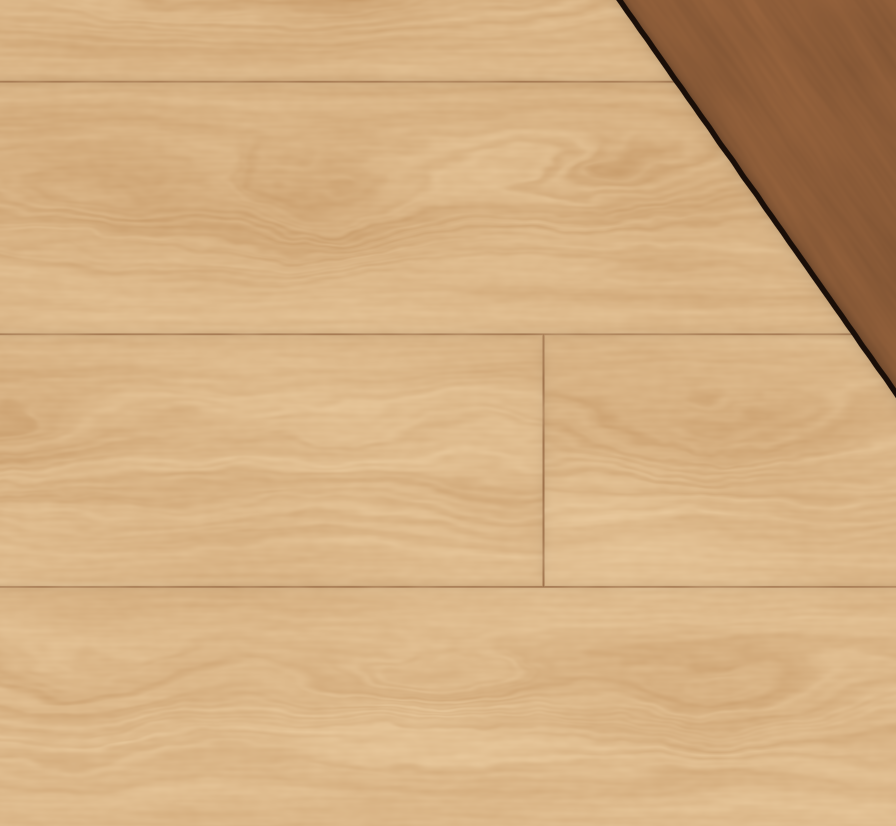
This texture is drawn by a WebGL 2 fragment shader. Its source:

```glsl
#version 300 es
precision highp float;
// Pale oak floor planks in staggered rows, crossed at the upper right by a dark
// wooden panel with a black edge. The grain is noise sampled along a height field
// that is straight at the plank sides and swirls around figures in the middle.
uniform vec2 u_resolution;
out vec4 fragColor;

vec2 gradientAt(vec2 cell) {
  vec3 h = fract(cell.xyx * vec3(0.1031, 0.1030, 0.0973));
  h += dot(h, h.yzx + 33.33);
  float angle = 6.2832 * fract((h.x + h.y) * h.z);
  return vec2(cos(angle), sin(angle));
}

float gradientNoise(vec2 p) {
  vec2 i = floor(p), f = p - i;
  vec2 u = f * f * f * (f * (f * 6.0 - 15.0) + 10.0);
  float a = dot(gradientAt(i), f);
  float b = dot(gradientAt(i + vec2(1, 0)), f - vec2(1, 0));
  float c = dot(gradientAt(i + vec2(0, 1)), f - vec2(0, 1));
  float d = dot(gradientAt(i + 1.0), f - 1.0);
  return mix(mix(a, b, u.x), mix(c, d, u.x), u.y);
}

float fbm(vec2 p) {
  float sum = 0.0, amplitude = 0.6;
  for (int i = 0; i < 4; i++) {
    sum += amplitude * gradientNoise(p);
    p = p * 2.03 + 17.1;
    amplitude *= 0.5;
  }
  return sum;
}

// Coverage of a line of the given half width at distance d
float lineMask(float d, float halfWidth, float pixel) {
  return 1.0 - smoothstep(halfWidth - 0.7 * pixel, halfWidth + 0.7 * pixel, abs(d));
}

vec3 oakFloor(vec2 p, float pixel) {
  // Rows, and planks staggered by a third of their length
  const float rowHeight = 0.3058, plankLength = 2.4;
  float rowPos = (p.y - 0.2895) / rowHeight;
  float row = floor(rowPos), v = rowPos - row;
  float along = (p.x - 0.658 - row * 0.8) / plankLength;
  float plank = floor(along), u = along - plank;
  vec2 q = p + vec2(7.31, 3.17) * row + vec2(4.7, 11.9) * plank + 20.0;

  // Swirling figures: centre and strength
  const vec3 figures[9] = vec3[9](
    vec3(0.42, 0.745, 0.085), vec3(0.14, 0.75, 0.06), vec3(0.76, 0.77, 0.07),
    vec3(0.87, 0.48, 0.08), vec3(-0.03, 0.46, 0.07), vec3(0.54, 0.17, 0.08),
    vec3(0.84, 0.16, 0.07), vec3(0.11, 0.16, 0.06), vec3(0.40, 0.985, 0.05));
  float middle = smoothstep(0.0, 0.36, min(v, 1.0 - v));
  float warp = fbm(q * vec2(2.8, 8.0));
  vec2 bend = vec2(0.5 * warp, fbm(q * vec2(6.0, 10.0) + 5.0));
  float height = p.y + 0.065 * warp * (0.25 + middle);
  float smudge = 0.0;
  for (int i = 0; i < 9; i++) {
    vec2 d = (p - figures[i].xy) / vec2(0.15, 0.055) + bend;
    float bump = exp(-dot(d, d)) * middle;
    height += figures[i].z * bump;
    smudge += 4.0 * figures[i].z * bump;
  }

  // Growth rings, broad shading and fine fibres
  float rings = gradientNoise(vec2(q.x * 2.0, height * 95.0 + 31.0 * row));
  float bands = gradientNoise(vec2(q.x * 1.1, height * 30.0 + 13.0 * row + 9.0));
  float shade = fbm(q * vec2(2.0, 5.0) + 40.0);
  float fibres = gradientNoise(q * vec2(16.0, 170.0));
  float specks = gradientNoise(q * vec2(60.0, 110.0));
  float tone = 0.69 + (0.28 + 0.25 * middle) * rings + 0.42 * bands + 0.5 * shade
             + 0.2 * fibres + 0.12 * specks - smudge - 0.28 * (p.y - 0.45);
  vec3 color = mix(vec3(0.805, 0.64, 0.45), vec3(0.885, 0.75, 0.572),
                   clamp(tone, -0.4, 1.25));

  // Thin seams with uneven depth
  float rowGap = min(v, 1.0 - v) * rowHeight;
  float endGap = min(u, 1.0 - u) * plankLength;
  float wear = 0.85 + 0.5 * gradientNoise(p * 23.0);
  float seam = max(0.75 * lineMask(rowGap, 0.0011, pixel),
                   0.9 * lineMask(endGap, 0.0012, pixel));
  color *= 1.0 - 0.05 * exp(-min(rowGap, endGap) / 0.005);
  return mix(color, vec3(0.61, 0.43, 0.28), seam * wear);
}

vec3 darkPanel(float across, float along) {
  // Streaks run nearly parallel to the edge
  float streaks = gradientNoise(vec2(along * 3.0, across * 38.0 + along * 3.0));
  float fine = gradientNoise(vec2(along * 14.0, across * 170.0));
  float cloud = fbm(vec2(along, across) * 5.0 + 8.0);
  vec3 color = vec3(0.55, 0.36, 0.22);
  color *= 1.0 + 0.07 * streaks + 0.04 * fine + 0.1 * cloud;
  return color * (1.0 - 0.35 * exp(-max(across, 0.0) / 0.006));
}

void main() {
  vec2 p = gl_FragCoord.xy / u_resolution.y;
  float pixel = 1.0 / u_resolution.y;

  // Distances across and along the slanted edge of the panel
  vec2 normal = normalize(vec2(0.476, 0.3347));
  vec2 fromTop = p - vec2(0.75, 1.0);
  float along = dot(fromTop, vec2(normal.y, -normal.x));
  float across = dot(fromTop, normal) + 0.0008 * gradientNoise(vec2(along * 40.0, 2.0));

  vec3 color = oakFloor(p, pixel);
  color *= 1.0 - 0.12 * exp(-abs(across) / 0.007);
  color = mix(color, darkPanel(across, along), smoothstep(-pixel, pixel, across));
  color = mix(color, vec3(0.1, 0.055, 0.03), lineMask(across, 0.0033, pixel));
  fragColor = vec4(color, 1.0);
}
```
